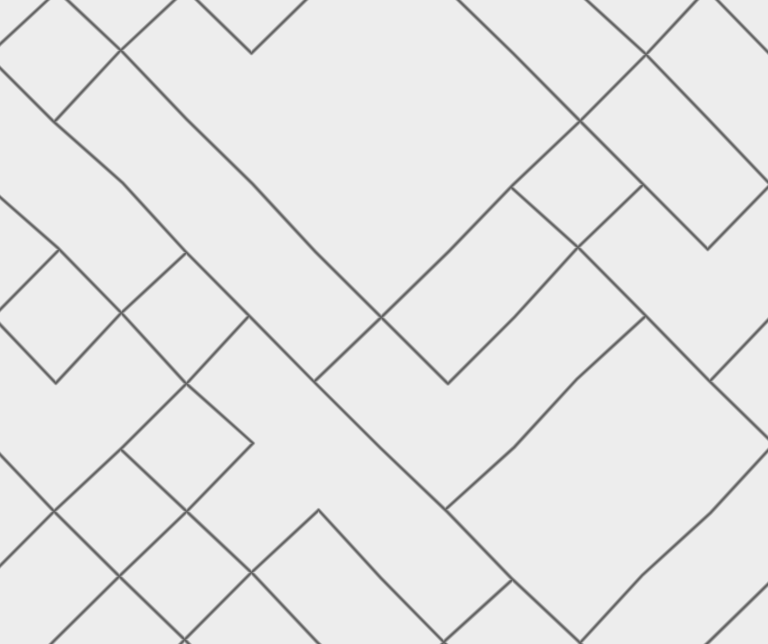
This pattern is drawn by a WebGL 2 fragment shader. Its source:

```glsl
#version 300 es
precision highp float;
// Thin grey outlines of overlapping random rectangles on a slightly bent diagonal lattice.

uniform vec2 u_resolution;
out vec4 fragColor;

// Integer hash: two values in 0..1 per lattice point
vec2 hash2(ivec2 cell) {
    uvec2 v = uvec2(cell) * 1664525u + 1013904223u;
    v.x += v.y * 1664525u;
    v.y += v.x * 1664525u;
    v ^= v >> 16u;
    v.x += v.y * 1664525u;
    v.y += v.x * 1664525u;
    v ^= v >> 16u;
    return vec2(v >> 8u) / 16777216.0;
}

// Bilinear jitter of the lattice nodes: lines stay straight between nodes
vec2 nodeJitter(vec2 p) {
    ivec2 i = ivec2(floor(p));
    vec2 f = fract(p);
    vec2 low = mix(hash2(i), hash2(i + ivec2(1, 0)), f.x);
    vec2 high = mix(hash2(i + ivec2(0, 1)), hash2(i + ivec2(1, 1)), f.x);
    return mix(low, high, f.y) - 0.5;
}

float outlineDistance(vec2 p, vec2 corner, vec2 size) {
    vec2 q = abs(p - corner - 0.5 * size) - 0.5 * size;
    return abs(length(max(q, 0.0)) + min(max(q.x, q.y), 0.0));
}

// Each 3 x 3 tile starts one rectangle, 2 to 6 lattice units on a side
float nearestOutline(vec2 p) {
    ivec2 home = ivec2(floor(p / 3.0));
    float nearest = 10.0;
    for (int y = -2; y <= 1; y++) {
        for (int x = -2; x <= 1; x++) {
            ivec2 tile = home + ivec2(x, y);
            vec2 corner = vec2(tile * 3) + floor(3.0 * hash2(tile));
            vec2 size = 2.0 + floor(5.0 * hash2(tile + ivec2(71, 113)));
            nearest = min(nearest, outlineDistance(p, corner, size));
        }
    }
    return nearest;
}

void main() {
    // Lattice coordinates turned by 45 degrees
    vec2 p = (gl_FragCoord.xy / u_resolution.y - vec2(0.188, 0.916)) / 0.2028;
    vec2 lattice = vec2(p.x + p.y, p.y - p.x);
    lattice += 0.07 * nodeJitter(lattice);

    // Soft hairline, measured in canvas heights
    float dist = 0.1434 * nearestOutline(lattice);
    float grey = mix(0.38, 0.93, smoothstep(0.0, 0.0047, dist));
    fragColor = vec4(vec3(grey), 1.0);
}
```
